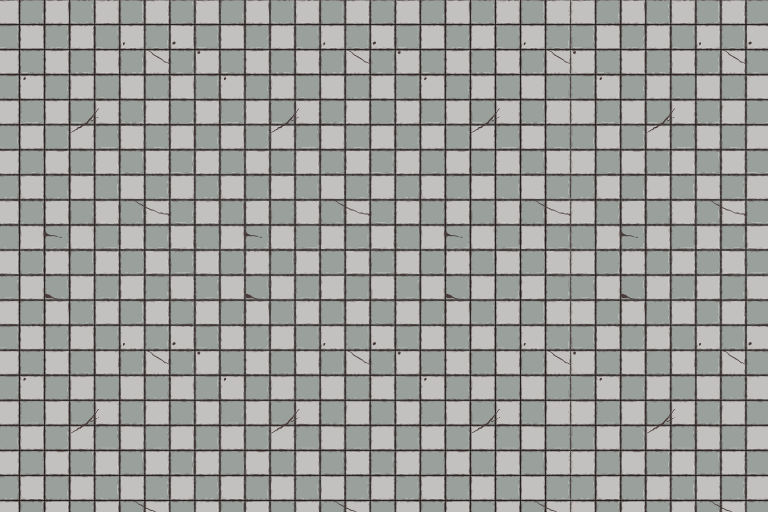
Write a Shadertoy shader that draws this texture.

```glsl
// Worn two-tone checker tiles with dark grout, chipped rims, specks and cracks.
// A block of 8 x 12 tiles repeats; one column is dropped at a seam. Wear comes
// from value noise in block space, cracks from tapered segment distances.

const float ROWS = 20.44;              // tiles over the canvas height
const vec2 GRID_OFFSET = vec2(-0.78, 0.02);
const vec2 BLOCK = vec2(8.0, 12.0);
const float SEAM = 22.0;               // column where the block skips ahead

const vec3 LIGHT_TILE = vec3(0.762, 0.757, 0.748);
const vec3 GREEN_TILE = vec3(0.602, 0.630, 0.617);
const vec3 RIM_PALE = vec3(0.53, 0.51, 0.51);
const vec3 RIM_DARK = vec3(0.40, 0.36, 0.355);
const vec3 GROUT = vec3(0.14, 0.12, 0.12);
const vec3 CRACK = vec3(0.29, 0.23, 0.23);
const vec3 GLINT = vec3(0.84, 0.84, 0.82);

float hash(vec2 p) {
    vec3 h = fract(vec3(p.xyx) * 0.1031);
    h += dot(h, h.yzx + 33.33);
    return fract((h.x + h.y) * h.z);
}

float valueNoise(vec2 p) {
    vec2 i = floor(p), f = fract(p);
    f = f * f * (3.0 - 2.0 * f);
    return mix(mix(hash(i), hash(i + vec2(1, 0)), f.x),
               mix(hash(i + vec2(0, 1)), hash(i + vec2(1, 1)), f.x), f.y);
}

// Antialiased coverage of the region where d < width.
float cover(float d, float width, float px) {
    return clamp((width - d) / px + 0.5, 0.0, 1.0);
}

// Distance to a segment whose radius tapers from ra to rb.
float taper(vec2 p, vec2 a, vec2 b, float ra, float rb) {
    vec2 ab = b - a;
    float t = clamp(dot(p - a, ab) / dot(ab, ab), 0.0, 1.0);
    return length(p - a - ab * t) - mix(ra, rb, t);
}

// Crack bending once, thickest at its middle point.
float crack(vec2 p, vec2 a, vec2 b, vec2 c, float r) {
    return min(taper(p, a, b, 0.01, r), taper(p, b, c, r, 0.01));
}

// All damage in one block, with slightly ragged outlines.
float damage(vec2 p) {
    vec2 ragged = vec2(valueNoise(p * 9.0), valueNoise(p * 9.0 + 40.0)) - 0.5;
    vec2 q = p + 0.05 * ragged;
    float d = crack(q, vec2(2.05, 5.33), vec2(2.68, 4.95), vec2(3.15, 4.36), 0.035);
    d = min(d, taper(q, vec2(2.85, 4.86), vec2(3.16, 4.68), 0.02, 0.006));
    d = min(d, crack(q, vec2(5.13, 2.03), vec2(5.50, 2.30), vec2(5.97, 2.57), 0.02));
    d = min(d, crack(q, vec2(4.58, 8.02), vec2(5.08, 8.32), vec2(5.50, 8.49), 0.02));
    d = min(d, taper(q, vec2(5.50, 8.49), vec2(5.97, 8.59), 0.01, 0.02));
    // Chips with a wide root and a thin tail to the right
    d = min(d, taper(q, vec2(1.05, 9.38), vec2(1.22, 9.42), 0.08, 0.02));
    d = min(d, taper(q, vec2(1.15, 9.42), vec2(1.68, 9.49), 0.02, 0.012));
    d = min(d, taper(q, vec2(1.09, 11.83), vec2(1.26, 11.87), 0.085, 0.03));
    d = min(d, taper(q, vec2(1.22, 11.86), vec2(1.56, 11.98), 0.025, 0.012));
    // Small specks
    d = min(d, length(q - vec2(4.17, 1.76)) - 0.05);
    d = min(d, length(q - vec2(6.17, 1.74)) - 0.06);
    d = min(d, length(q - vec2(7.17, 2.12)) - 0.05);
    return min(d, length(q - vec2(0.20, 3.18)) - 0.05);
}

// Inward distance from the border of a unit tile with rounded corners.
float tileEdge(vec2 f, float radius) {
    vec2 q = abs(f - 0.5) - 0.5 + radius;
    return radius - length(max(q, 0.0)) - min(max(q.x, q.y), 0.0);
}

vec3 tileColor(vec2 p, float seamNear, float px) {
    vec2 q = mod(p, BLOCK), cell = floor(q), f = fract(p);
    float odd = mod(cell.x + cell.y, 2.0);
    float grain = valueNoise(q * 7.0 + 11.0);
    float wear = valueNoise(q * 13.0 + 70.0);
    vec3 col = mix(GREEN_TILE, LIGHT_TILE, odd);

    // Smudges along the borders, then broken glints on the right and bottom
    float edge = tileEdge(f, 0.04);
    float smudge = cover(edge, 0.03 + 0.10 * wear * wear, px);
    col = mix(col, col * vec3(0.93, 0.91, 0.91), smudge);
    float lowSide = min(1.0 - f.x, 1.0 - f.y);
    float glint = cover(abs(lowSide - 0.09), 0.012, px) * smoothstep(0.55, 0.7, grain);
    col = mix(col, GLINT, 0.6 * glint * step(0.07, edge));

    // Chipped rim and grout, both thinner along the seam
    float thin = mix(1.0, 0.6, seamNear);
    vec3 rim = mix(RIM_PALE, RIM_DARK, smoothstep(0.3, 0.7, wear));
    col = mix(col, rim, cover(edge, (0.032 + 0.032 * grain) * thin, px));
    col = mix(col, GROUT, cover(edge, 0.020 * thin, px) * mix(1.0, 0.6, seamNear));
    return mix(col, CRACK, cover(damage(q), 0.0, px));
}

void mainImage(out vec4 fragColor, in vec2 fragCoord) {
    float px = ROWS / iResolution.y;
    vec2 p = vec2(fragCoord.x, iResolution.y - fragCoord.y) * px + GRID_OFFSET;
    float seamDist = abs(p.x - SEAM);
    float rowEdge = 0.5 - abs(fract(p.y) - 0.5);
    float seamNear = step(seamDist, 0.12) * step(seamDist, rowEdge);
    p.x += step(SEAM, p.x);
    fragColor = vec4(tileColor(p, seamNear, px), 1.0);
}
```
